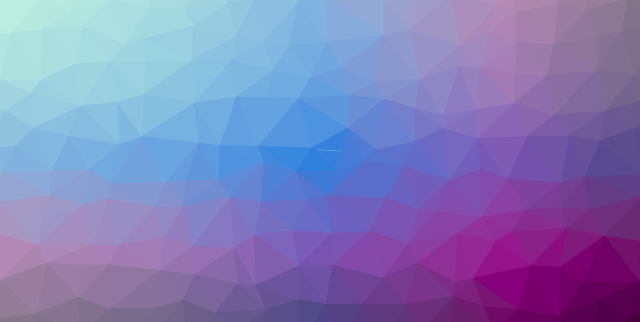
A WebGL 1 fragment shader for this background:

```glsl
precision highp float;
// Low-poly mesh of flat triangles, tinted mint, blue and purple from the top left to the bottom right.
uniform vec2 u_resolution;

// Mesh, in units of the canvas height
const vec2 CELL = vec2(0.114, 0.105);
const vec2 MESH_ORIGIN = vec2(0.02, 0.046);
const float VERTEX_JITTER = 0.34;
const float TINT_JITTER = 0.03;

// Palette, run along both axes and averaged
const vec3 MINT = vec3(0.75, 0.94, 0.87);
const vec3 SKY = vec3(0.58, 0.80, 0.88);
const vec3 AZURE = vec3(0.11, 0.50, 0.87);
const vec3 MAGENTA = vec3(0.60, 0.00, 0.55);
const vec3 PLUM = vec3(0.28, 0.00, 0.25);
const float SKY_STOP = 0.25;
const float AZURE_STOP = 0.50;
const float MAGENTA_STOP = 0.79;

// Pale hairline at the centre, as fractions of the canvas
const vec2 SEAM_START = vec2(0.496, 0.535);
const vec2 SEAM_END = vec2(0.534, 0.531);
const vec3 SEAM_COLOR = vec3(0.72, 0.85, 0.96);
const float SEAM_HALF_WIDTH = 0.0008;
const float SEAM_OPACITY = 0.5;

// Perceptual blending: cube roots of white-relative XYZ
const float GAMMA = 2.2;
const mat3 RGB_TO_XYZ = mat3(0.434, 0.2126, 0.0177, 0.376, 0.7152, 0.1095, 0.190, 0.0722, 0.873);
const mat3 XYZ_TO_RGB = mat3(3.080, -0.921, 0.0529, -1.537, 1.876, -0.204, -0.543, 0.0452, 1.151);

vec3 toPerceptual(vec3 rgb) {
  return pow(RGB_TO_XYZ * pow(rgb, vec3(GAMMA)), vec3(1.0 / 3.0));
}

vec3 toRgb(vec3 v) {
  return pow(max(XYZ_TO_RGB * (v * v * v), 0.0), vec3(1.0 / GAMMA));
}

vec2 hash2(vec2 p) {
  vec2 q = vec2(dot(p, vec2(127.1, 311.7)), dot(p, vec2(269.5, 183.3)));
  return fract(sin(q) * 43758.5);
}

float ramp(float from, float to, float t) {
  return clamp((t - from) / (to - from), 0.0, 1.0);
}

vec3 palette(float t) {
  vec3 color = mix(toPerceptual(MINT), toPerceptual(SKY), ramp(0.0, SKY_STOP, t));
  color = mix(color, toPerceptual(AZURE), ramp(SKY_STOP, AZURE_STOP, t));
  color = mix(color, toPerceptual(MAGENTA), ramp(AZURE_STOP, MAGENTA_STOP, t));
  return mix(color, toPerceptual(PLUM), ramp(MAGENTA_STOP, 1.0, t));
}

vec3 colorField(vec2 p, float aspect) {
  return toRgb(0.5 * (palette(p.x / aspect) + palette(1.0 - p.y)));
}

vec2 meshVertex(vec2 id) {
  return MESH_ORIGIN + (id + (hash2(id) - 0.5) * 2.0 * VERTEX_JITTER) * CELL;
}

// Signed distance to the line a-b, positive on its right side
float edgeDistance(vec2 p, vec2 a, vec2 b) {
  vec2 edge = normalize(b - a);
  return dot(p - a, vec2(edge.y, -edge.x));
}

// Counterclockwise triangle: weighted colour in rgb, coverage in a
vec4 triangle(vec2 p, vec2 a, vec2 b, vec2 c, float pixel, float aspect) {
  float d = max(edgeDistance(p, a, b), max(edgeDistance(p, b, c), edgeDistance(p, c, a)));
  float coverage = clamp(0.5 - d / pixel, 0.0, 1.0);
  if (coverage <= 0.0) return vec4(0.0);
  vec2 center = (a + b + c) / 3.0;
  vec2 shift = (hash2(floor(center * 500.0)) - 0.5) * TINT_JITTER;
  return vec4(colorField(center + shift, aspect), 1.0) * coverage;
}

float segmentDistance(vec2 p, vec2 a, vec2 b) {
  vec2 ab = b - a;
  return length(p - a - ab * clamp(dot(p - a, ab) / dot(ab, ab), 0.0, 1.0));
}

void main() {
  float pixel = 1.0 / u_resolution.y;
  float aspect = u_resolution.x * pixel;
  vec2 p = gl_FragCoord.xy * pixel;
  vec2 home = floor((p - MESH_ORIGIN) / CELL);

  // Smooth field under the mesh fills any sliver
  vec4 sum = vec4(colorField(p, aspect), 1.0) * 0.001;

  // Split each nearby quad along its shorter diagonal
  for (int j = -1; j <= 1; j++) {
    for (int i = -1; i <= 1; i++) {
      vec2 id = home + vec2(float(i), float(j));
      vec2 a = meshVertex(id);
      vec2 b = meshVertex(id + vec2(1.0, 0.0));
      vec2 c = meshVertex(id + vec2(1.0, 1.0));
      vec2 d = meshVertex(id + vec2(0.0, 1.0));
      bool splitAC = distance(a, c) < distance(b, d);
      sum += triangle(p, a, b, splitAC ? c : d, pixel, aspect);
      sum += triangle(p, splitAC ? a : b, c, d, pixel, aspect);
    }
  }

  // Hairline seam over the mesh
  vec2 stretch = vec2(aspect, 1.0);
  float seam = segmentDistance(p, SEAM_START * stretch, SEAM_END * stretch) - SEAM_HALF_WIDTH;
  float seamAlpha = SEAM_OPACITY * clamp(0.5 - seam / pixel, 0.0, 1.0);
  gl_FragColor = vec4(mix(sum.rgb / sum.a, SEAM_COLOR, seamAlpha), 1.0);
}
```
